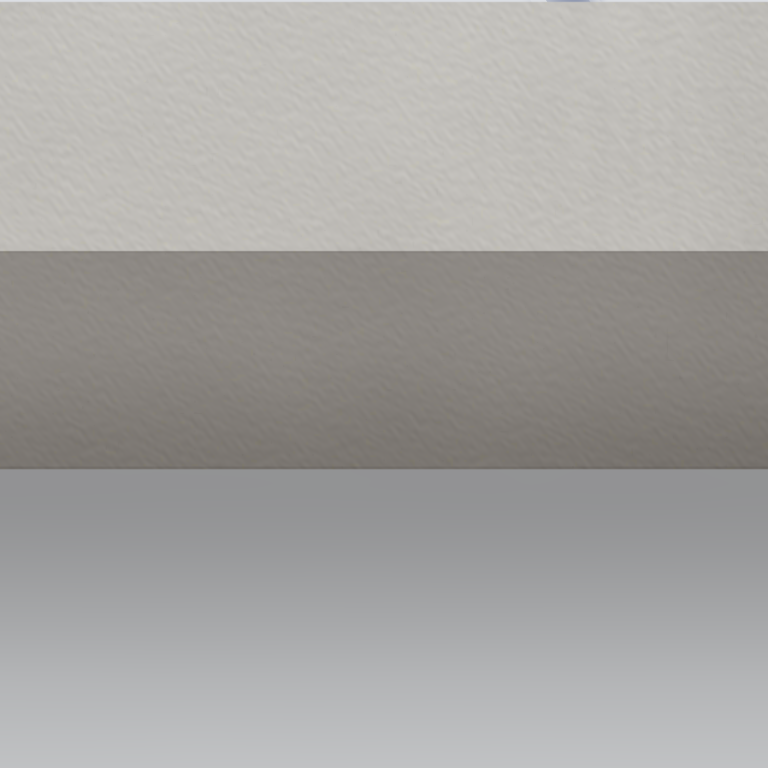
This background is drawn by a Shadertoy shader. Its source:

```glsl
// Pale plaster ledge above a shaded underside and a smooth grey gradient floor.

float hash(vec2 p) {
    p = fract(p * vec2(0.1031, 0.1137));
    p += dot(p, p.yx + 33.33);
    return fract((p.x + p.y) * p.x * 17.0);
}

float noise(vec2 p) {
    vec2 cell = floor(p), f = fract(p);
    f = f * f * (3.0 - 2.0 * f);
    return mix(mix(hash(cell), hash(cell + vec2(1, 0)), f.x),
               mix(hash(cell + vec2(0, 1)), hash(cell + vec2(1, 1)), f.x), f.y);
}

// Centred sum of noise octaves
float fbm(vec2 p) {
    float sum = 0.0, gain = 0.5;
    for (int i = 0; i < 4; i++) {
        sum += gain * (noise(p) - 0.5);
        p = mat2(1.6, 1.2, -1.2, 1.6) * p + 7.3;
        gain *= 0.5;
    }
    return sum;
}

// Fine bumps lit from the side, stretched along a slanted grain
float plasterRelief(vec2 uv) {
    vec2 grain = vec2(uv.x + 0.7 * uv.y, uv.y - 0.4 * uv.x) * vec2(150.0, 105.0) + 40.0;
    return noise(grain) - noise(grain + vec2(0.6, 0.5));
}

void mainImage(out vec4 fragColor, in vec2 fragCoord) {
    vec2 uv = fragCoord / iResolution.xy;
    float soft = 1.0 / iResolution.y;
    float relief = plasterRelief(uv);
    float mottling = fbm(uv * 6.0 + 20.0);

    // Floor, brightening toward the bottom
    vec3 floorColor = mix(vec3(0.770, 0.776, 0.783), vec3(0.680, 0.685, 0.692),
                          smoothstep(-0.08, 0.21, uv.y));
    floorColor = mix(floorColor, vec3(0.572, 0.574, 0.580), smoothstep(0.10, 0.37, uv.y));
    floorColor += 0.006 * fbm(uv * vec2(3.0, 8.0));

    // Underside, darkening toward its lower edge
    vec3 underside = mix(vec3(0.475, 0.457, 0.438), vec3(0.553, 0.536, 0.518),
                         smoothstep(0.36, 0.60, uv.y));
    underside += 0.022 * relief + 0.025 * mottling;
    underside -= 0.012 * smoothstep(0.65, 1.0, uv.x);

    // Lit front face with faint vertical streaks to the right of centre
    vec3 face = mix(vec3(0.747, 0.737, 0.719), vec3(0.758, 0.750, 0.733),
                    smoothstep(0.65, 0.95, uv.y));
    float streaks = noise(vec2(uv.x * 75.0, uv.y * 6.0)) - 0.5;
    face += 0.032 * relief + 0.030 * mottling;
    face += 0.012 * streaks * smoothstep(0.5, 0.7, uv.x);
    face -= 0.015 * smoothstep(0.85, 1.0, uv.x);

    // Sparse dark pits and yellowish flecks in the plaster
    float pits = smoothstep(0.93, 0.99, noise(uv * 130.0 + 11.0));
    float flecks = smoothstep(0.78, 0.95, noise(uv * 180.0 + 71.0));
    vec3 blemish = -0.012 * pits + flecks * vec3(0.006, 0.006, -0.016);
    underside += blemish;
    face += blemish;

    // Stack the bands, with thin contact shadows on their borders
    vec3 color = mix(floorColor, underside, smoothstep(-soft, soft, uv.y - 0.389));
    color = mix(color, face, smoothstep(-soft, soft, uv.y - 0.673));
    color -= 0.035 * (1.0 - smoothstep(0.0, 0.003, abs(uv.y - 0.391)));
    color -= 0.030 * (1.0 - smoothstep(0.0, 0.003, abs(uv.y - 0.672)));

    // Bright rim at the top with clusters of blue marks
    float clusters = smoothstep(0.5, 0.62, noise(vec2(uv.x * 8.0 + 3.0, 2.0)));
    float marks = clusters * smoothstep(0.45, 0.6, noise(vec2(uv.x * 95.0 + uv.y * 60.0, 5.0)));
    vec3 rim = mix(vec3(0.86, 0.87, 0.89), vec3(0.36, 0.41, 0.55), marks);
    color = mix(color, rim, smoothstep(-soft, soft, uv.y - 0.9975));

    fragColor = vec4(clamp(color, 0.0, 1.0), 1.0);
}
```
